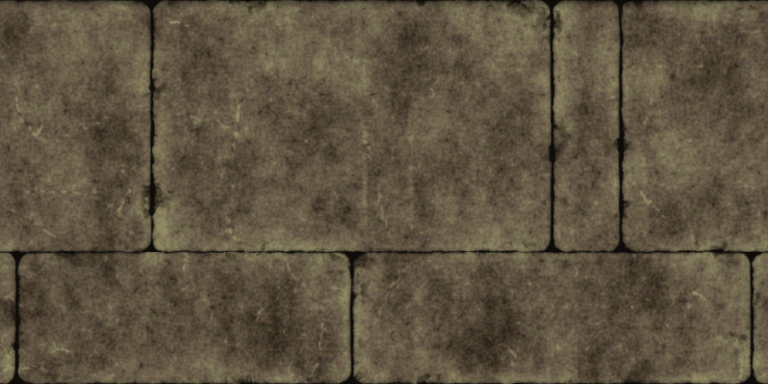
Reproduce this texture procedurally as a WebGL 2 fragment shader.

```glsl
#version 300 es
precision highp float;
// Two courses of worn, rounded stone blocks with thin dark joints, tiling once per canvas.
// Each block is a wobbly rounded box; its distance field drives the joints, pale rims and chips.
// Periodic gradient noise adds mottling, grain and pits; a loop scatters curved scratches.

uniform vec2 u_resolution;
out vec4 fragColor;

// Layout, in canvas heights
const vec2 TILE = vec2(2.0, 1.0);
const float COURSE_Y = 0.344;
const vec3 UPPER_JOINTS = vec3(0.396, 1.438, 1.617);
const vec3 LOWER_JOINTS = vec3(0.044, 0.917, 1.958);
const float CORNER_RADIUS = 0.036;
const float BED_CLOSING = 0.0022;
const float JOINT_HALF = 0.0025;
const float EDGE_SOFTNESS = 0.005;
const float EDGE_WOBBLE = 0.004;
const float RIM_WIDTH = 0.045;

// Surface
const int SCRATCHES = 44;
const float SCRATCH_WIDTH = 0.005;
const vec2 STREAK_X = vec2(0.95, 1.07);
const vec3 JOINT_COLOR = vec3(0.055, 0.045, 0.035);
const vec3 CHIP_COLOR = vec3(0.15, 0.125, 0.085);
const vec3 DARK_STONE = vec3(0.22, 0.18, 0.13);
const vec3 MID_STONE = vec3(0.39, 0.34, 0.27);
const vec3 PALE_STONE = vec3(0.53, 0.50, 0.37);
const vec3 SPECK_COLOR = vec3(0.60, 0.56, 0.40);

vec3 hash3(vec3 p) {
    uvec3 v = uvec3(ivec3(p)) * 1664525u + 1013904223u;
    v += v.yzx * v.zxy;
    v ^= v >> 16u;
    v += v.yzx * v.zxy;
    return vec3(v >> 8u) / 16777216.0;
}

float cornerSlope(vec2 cell, vec2 corner, vec2 f, vec2 freq) {
    vec2 wrapped = mod(cell + corner, TILE * freq);
    float angle = 6.2832 * hash3(vec3(wrapped, freq.x + 7.0 * freq.y)).x;
    return dot(vec2(cos(angle), sin(angle)), f - corner);
}

// Gradient noise that wraps on the tile; freq holds whole cells per unit
float gradientNoise(vec2 p, vec2 freq) {
    vec2 cell = floor(p * freq), f = p * freq - cell;
    vec2 u = f * f * f * (f * (f * 6.0 - 15.0) + 10.0);
    float low = mix(cornerSlope(cell, vec2(0, 0), f, freq), cornerSlope(cell, vec2(1, 0), f, freq), u.x);
    float high = mix(cornerSlope(cell, vec2(0, 1), f, freq), cornerSlope(cell, vec2(1, 1), f, freq), u.x);
    return mix(low, high, u.y);
}

float fbm(vec2 p, vec2 freq) {
    float sum = 0.0, amplitude = 1.0;
    for (int i = 0; i < 4; i++) {
        sum += amplitude * gradientNoise(p, freq);
        freq *= 2.0;
        amplitude *= 0.6;
    }
    return sum;
}

// Distance from p inward to the outline of its block; bed joints are tighter than upright ones
float blockDepth(vec2 p, bool upper) {
    vec3 joints = upper ? UPPER_JOINTS : LOWER_JOINTS;
    vec2 lo = vec2(joints.z - TILE.x, upper ? COURSE_Y : 0.0);
    vec2 hi = vec2(joints.x + TILE.x, upper ? TILE.y : COURSE_Y);
    for (int i = 0; i < 3; i++) {
        if (joints[i] <= p.x) lo.x = max(lo.x, joints[i]);
        else hi.x = min(hi.x, joints[i]);
    }
    vec2 halfSize = 0.5 * (hi - lo) + vec2(0.0, BED_CLOSING);
    vec2 q = abs(p - 0.5 * (lo + hi)) - halfSize + CORNER_RADIUS;
    return CORNER_RADIUS - length(max(q, 0.0)) - min(max(q.x, q.y), 0.0);
}

float scratches(vec2 p, float pixel) {
    float mark = 0.0;
    for (int i = 0; i < SCRATCHES; i++) {
        vec3 place = hash3(vec3(i, 11, 5)), shape = hash3(vec3(i, 23, 9));
        vec2 center = TILE * vec2(place.x, pow(place.y, 1.7));
        vec2 q = mod(p - center + 0.5 * TILE, TILE) - 0.5 * TILE;
        float angle = 3.1416 * place.z, reach = mix(0.03, 0.16, shape.x * shape.x);
        q = mat2(cos(angle), -sin(angle), sin(angle), cos(angle)) * q;
        q.y += (shape.y - 0.5) * 7.0 * q.x * q.x;
        float line = 1.0 - smoothstep(0.0, SCRATCH_WIDTH + pixel, abs(q.y));
        mark = max(mark, line * (1.0 - smoothstep(0.4, 1.0, abs(q.x) / reach)) * mix(0.3, 1.0, shape.z));
    }
    return mark;
}

void main() {
    vec2 p = gl_FragCoord.xy / u_resolution * TILE;
    float pixel = 1.0 / u_resolution.y;
    vec2 wobble = vec2(fbm(p, vec2(13)), fbm(p, vec2(17)));
    vec2 warped = mod(p + EDGE_WOBBLE * wobble, TILE);
    bool upper = warped.y > COURSE_Y;
    float depth = blockDepth(warped, upper);

    // Stone tone: mottling, vertical stains, pale worn rim and grain
    float mottle = fbm(p, vec2(4)), stain = fbm(p, vec2(9, 4)), fine = fbm(p, vec2(26));
    float grain = gradientNoise(p, vec2(113)), dust = gradientNoise(p, vec2(67));
    float rim = exp(-pow(max(depth, 0.0) / RIM_WIDTH, 1.5)) * clamp(0.9 + 1.2 * mottle, 0.2, 1.5);
    float tone = (upper ? 0.45 : 0.37) + 0.32 * mottle + 0.30 * stain + 0.24 * fine;
    tone += 0.36 * rim + 0.24 * grain + 0.14 * dust;

    // Two faint vertical streaks, then broken scratches
    vec2 streak = exp(-pow((p.x - STREAK_X) / 0.009, vec2(2)));
    float streakSpan = smoothstep(0.36, 0.48, p.y) * (1.0 - smoothstep(0.62, 0.82, p.y));
    tone += 0.26 * (streak.x + streak.y) * streakSpan * (0.8 + fine);
    tone += 0.55 * scratches(p + 0.012 * wobble, pixel) * smoothstep(-0.4, 0.3, fine + dust);
    tone = clamp(tone, -0.15, 1.1);
    vec3 color = tone < 0.5 ? mix(DARK_STONE, MID_STONE, tone * 2.0) : mix(MID_STONE, PALE_STONE, tone * 2.0 - 1.0);
    color += vec3(0.03, -0.02, 0.03) * gradientNoise(p, vec2(83));

    // Pale specks, dark pits and chipped edges
    color = mix(color, SPECK_COLOR, 0.4 * smoothstep(0.4, 0.75, dust + 0.4 * fine));
    color = mix(color, CHIP_COLOR, 0.4 * smoothstep(0.4, 0.75, -dust - 0.4 * fine));
    float chipped = smoothstep(0.22, 0.5, fbm(p, vec2(7)) + 0.35 * fine);
    float chipMask = chipped * (1.0 - smoothstep(0.01, 0.055, depth + 0.02 * fine));
    color = mix(color, CHIP_COLOR, chipMask * clamp(0.75 + 0.6 * grain, 0.0, 1.0));

    // Rounded shoulder, shaded top of the canvas and dark, uneven joint
    float ragged = depth - 0.004 * chipped + 0.003 * fine + 0.002 * stain;
    color *= mix(0.72, 1.0, smoothstep(0.0, 0.016, ragged));
    color *= mix(0.7, 1.0, smoothstep(0.0, 0.03, TILE.y - p.y));
    color = mix(JOINT_COLOR, color, smoothstep(JOINT_HALF - pixel, JOINT_HALF + max(EDGE_SOFTNESS, pixel), ragged));
    fragColor = vec4(color, 1.0);
}
```
